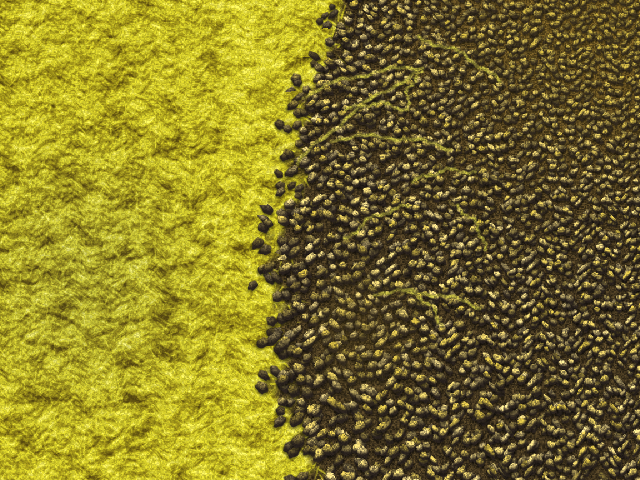
Write a Shadertoy shader that draws this texture.

```glsl
// A carpet of yellow fuzz on the left meets a dark bed of round spores on the right.
// The fuzz is layered cellular relief lit from above, with pits and short random hairs;
// the spores are shaded balls on a jittered grid that grows denser up and right.

vec2 hash2(vec2 p) {
    return fract(sin(vec2(dot(p, vec2(127.1, 311.7)), dot(p, vec2(269.5, 183.3)))) * 43758.5);
}

// Distance to the nearest cell point
float cellular(vec2 p) {
    float nearest = 4.0;
    for (int j = -1; j <= 1; j++)
    for (int i = -1; i <= 1; i++) {
        vec2 cell = floor(p) + vec2(i, j);
        vec2 d = cell + hash2(cell) - p;
        nearest = min(nearest, dot(d, d));
    }
    return sqrt(nearest);
}

// Border between the fuzz and the spores
float border(float y) {
    return 0.585 + 0.4 * (y - 0.4) * (y - 0.4) + 0.012 * sin(23.0 * y) + 0.007 * sin(51.0 * y + 1.0);
}

float fuzzHeight(vec2 p) {
    p += 0.006 * sin(p.yx * vec2(31.0, 37.0)) + 0.003 * sin(p.yx * 113.0);
    float height = 0.0, amplitude = 0.34;
    p *= vec2(14.0, 19.0);
    for (int i = 0; i < 4; i++) {
        height += amplitude * (1.0 - cellular(p));
        p = mat2(1.68, 1.26, -1.26, 1.68) * p + 5.3;
        amplitude *= 0.77;
    }
    return height;
}

// Short hairs, one per cell at a random angle
float hairs(vec2 p) {
    float cover = 0.0;
    for (int j = -1; j <= 1; j++)
    for (int i = -1; i <= 1; i++) {
        vec2 cell = floor(p) + vec2(i, j), rnd = hash2(cell + 9.0);
        vec2 along = vec2(cos(6.28 * rnd.x), sin(6.28 * rnd.x)), d = p - cell - rnd;
        d -= along * clamp(dot(d, along), -0.6, 0.6);
        cover = max(cover, (1.0 - smoothstep(0.02, 0.15, length(d))) * rnd.y);
    }
    return cover;
}

vec3 fuzzColor(vec2 p) {
    float height = fuzzHeight(p);
    float slope = height - fuzzHeight(p + vec2(-0.002, 0.007));
    float tone = 0.61 + 1.3 * (height - 0.53) + 1.1 * slope;
    tone += 0.25 * hairs(p * 36.0) + 0.25 * hairs(p * 64.0 + 3.0) - 0.12;
    tone -= 0.25 * smoothstep(0.4, 0.05, cellular(p * vec2(12.0, 16.0) + 2.6));
    tone += 0.12 * smoothstep(0.3, 0.6, p.x) + 0.04 * sin(p.y * 6.0 + 2.0);
    vec3 color = mix(vec3(0.36, 0.30, 0.06), vec3(0.63, 0.58, 0.10), smoothstep(-0.1, 0.4, tone));
    color = mix(color, vec3(0.82, 0.79, 0.16), smoothstep(0.35, 0.7, tone));
    color = mix(color, vec3(0.96, 0.93, 0.36), smoothstep(0.7, 1.2, tone));
    // Greyish green bloom on the far side
    float bloom = smoothstep(0.4, 0.0, length(p - vec2(0.17, 0.42)));
    return mix(color, color * vec3(0.93, 0.95, 1.35), bloom);
}

// Paints one layer of lumpy balls, back rows first
void paintSpores(inout vec3 color, vec2 p, float layer, float grit, float warmth) {
    vec2 s = vec2(p.x - 0.57, p.y);
    vec2 q = s * (vec2(33, 28) + vec2(22, 14) * s) + layer * 7.37;
    q += 0.25 * sin(q.yx * 0.9 + layer) + 0.15 * sin(q.yx * 2.1);
    vec2 density = vec2(33, 28) + vec2(44, 28) * s;
    float px = 0.8 / iResolution.y;
    for (int j = 1; j >= -1; j--)
    for (int i = -1; i <= 1; i++) {
        vec2 cell = floor(q) + vec2(i, j), rnd = hash2(cell), vary = hash2(cell + 41.0);
        vec2 d = (q - cell - 0.5 - 0.95 * (rnd - 0.5)) / density;
        vec2 center = p - d;
        float inside = center.x - border(center.y);
        if (inside < 0.1 * (vary.x - 0.7) || fract(vary.x * 17.0) < 0.15 * layer) continue;
        float radius = (0.32 + 0.17 * vary.y) / sqrt(density.x * density.y);
        vec2 n = d / radius;
        color *= mix(0.6, 1.0, smoothstep(0.7, 1.4, length(n + vec2(0.0, 0.3))));
        float z = sqrt(max(0.0, 1.0 - dot(n, n)));
        float lit = smoothstep(0.08, 0.98, dot(vec3(n, z), vec3(-0.15, 0.75, 0.6)));
        lit *= (0.65 + 0.6 * rnd.x) * (0.7 + 0.4 * layer) * (0.4 + 1.2 * grit);
        lit *= mix(0.5, 1.0, smoothstep(-0.03, 0.03, inside));
        vec3 top = mix(vec3(0.82, 0.74, 0.48), vec3(0.70, 0.61, 0.18), max(rnd.y * 0.8, 0.8 * warmth));
        vec3 ball = mix(vec3(0.16, 0.13, 0.11), top, min(lit, 1.25));
        float rim = radius * (0.85 + 0.25 * grit + 0.07 * sin(5.0 * atan(n.y, n.x) + 6.0 * rnd.y));
        color = mix(color, ball, 1.0 - smoothstep(rim - px, rim + px, length(d)));
    }
}

// Loose threads lying across the spores, as start and end points
float threads(vec2 p) {
    vec4 ends[11] = vec4[11](
        vec4(0.62, 0.66, 0.87, 0.85), vec4(0.87, 0.92, 1.04, 0.83), vec4(0.63, 0.80, 0.88, 0.86),
        vec4(0.72, 0.77, 0.85, 0.77), vec4(0.85, 0.77, 0.88, 0.85), vec4(0.69, 0.71, 0.94, 0.69),
        vec4(0.86, 0.62, 0.99, 0.64), vec4(0.72, 0.50, 0.85, 0.57), vec4(0.78, 0.39, 1.00, 0.36),
        vec4(0.85, 0.39, 0.92, 0.32), vec4(0.95, 0.57, 1.01, 0.48));
    float cover = 0.0;
    for (int i = 0; i < 11; i++) {
        vec2 a = ends[i].xy, ab = ends[i].zw - a;
        float t = clamp(dot(p - a, ab) / dot(ab, ab), 0.0, 1.0), phase = float(i) * 2.1;
        vec2 side = normalize(vec2(-ab.y, ab.x));
        float bend = 0.014 * sin(3.14 * t) + 0.004 * sin(t * 13.0 + phase) + 0.0015 * sin(t * 47.0 + phase);
        float d = length(p - a - ab * t - side * bend);
        cover = max(cover, (1.0 - smoothstep(0.001, 0.006, d)) * (0.75 + 0.25 * sin(t * 31.0 + phase)));
    }
    return cover;
}

void mainImage(out vec4 fragColor, in vec2 fragCoord) {
    vec2 p = fragCoord / iResolution.y;
    float grain = hash2(floor(p * 384.0)).x;
    float grit = mix(cellular(p * 130.0), grain, 0.45);

    // Soil, warmer toward the top right
    float warmth = smoothstep(0.4, 1.0, p.y) * smoothstep(0.6, 1.3, p.x);
    vec3 color = mix(vec3(0.22, 0.18, 0.12), vec3(0.46, 0.36, 0.13), 0.2 + 0.6 * warmth) * (0.5 + grit);

    // Fuzz with a ragged fringe
    float ragged = 0.06 * (cellular(p * 24.0) - 0.5) + 0.03 * hairs(p * 45.0);
    color = mix(color, fuzzColor(p), smoothstep(-0.025, 0.03, border(p.y) - p.x + ragged));

    paintSpores(color, p, 0.0, grit, warmth);
    paintSpores(color, p, 1.0, grit, warmth);

    // Golden haze over the far corner and an olive patch below the middle
    float bed = smoothstep(0.0, 0.1, p.x - border(p.y));
    float olive = smoothstep(0.2, 0.0, length(p - vec2(0.75, 0.31)));
    color = mix(color, vec3(0.45, 0.37, 0.11), bed * (0.2 * warmth + 0.2 * olive));
    color = mix(color, vec3(0.72, 0.69, 0.25) * (0.7 + 0.5 * grit), threads(p));

    fragColor = vec4(color * (0.88 + 0.24 * grain), 1.0);
}
```
